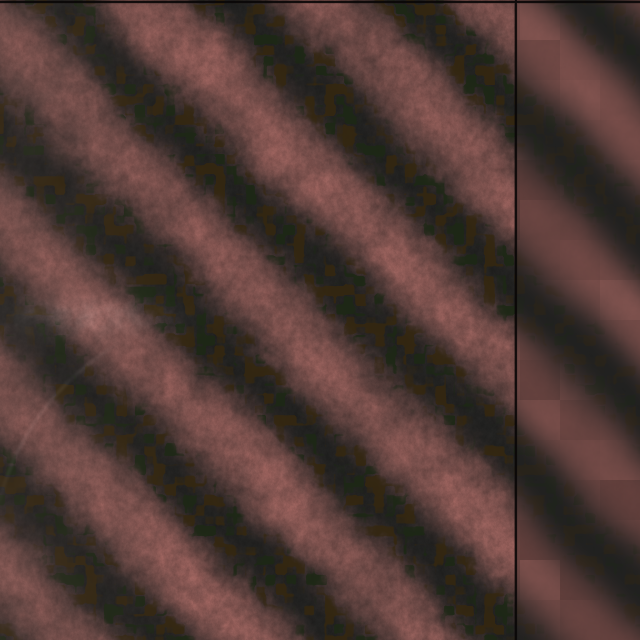
Give the GLSL for this pattern, as a Shadertoy shader.

```glsl
#define BAND_PITCH 0.277
#define BAND_OFFSET -0.080
#define BAND_WOBBLE 0.030
#define SEAM_X 0.806
#define SEAM_HALF_WIDTH 0.0019
#define TOP_EDGE_Y 0.997
#define PANEL_CELLS 16.0
#define SPECK_CELLS 64.0
#define MOTTLE 0.46
#define GRAIN 0.23
#define ROSE vec3(0.520, 0.335, 0.318)
#define CHARCOAL vec3(0.128, 0.128, 0.124)

const float TAU = 6.2831853;

float hash(vec2 p) {
    vec3 q = fract(vec3(p.xyx) * 0.1031);
    q += dot(q, q.yzx + 33.33);
    return fract((q.x + q.y) * q.z);
}

float cornerSlope(vec2 cell, vec2 offset) {
    float angle = TAU * hash(cell);
    return dot(vec2(cos(angle), sin(angle)), offset);
}

float gradientNoise(vec2 p) {
    vec2 i = floor(p), f = fract(p);
    vec2 u = f * f * f * (f * (f * 6.0 - 15.0) + 10.0);
    vec2 e = vec2(1.0, 0.0);
    return mix(mix(cornerSlope(i, f), cornerSlope(i + e.xy, f - e.xy), u.x),
               mix(cornerSlope(i + e.yx, f - e.yx), cornerSlope(i + e.xx, f - e.xx), u.x), u.y);
}

float fbm(vec2 p) {
    float sum = 0.0, weight = 0.55;
    for (int i = 0; i < 4; i++) {
        sum += weight * gradientNoise(p);
        p = mat2(1.6, 1.2, -1.2, 1.6) * p + 17.3;
        weight *= 0.65;
    }
    return sum;
}

// Snaps to cells while keeping their borders soft
vec2 softCells(vec2 p) {
    return floor(p) + smoothstep(0.2, 0.8, fract(p));
}

float lineMask(float dist, float halfWidth, float aa) {
    return 1.0 - smoothstep(halfWidth - aa, halfWidth + aa, abs(dist));
}

void mainImage(out vec4 fragColor, in vec2 fragCoord) {
    vec2 uv = fragCoord / iResolution.xy;
    float aa = 0.75 / iResolution.y;
    float panel = smoothstep(SEAM_X - aa, SEAM_X + aa, uv.x);
    float cloth = 1.0 - panel;

    // Soft diagonal bands, ragged on the cloth and smooth on the panel
    float wobble = BAND_WOBBLE * (gradientNoise(uv * 6.0) + cloth * fbm(uv * 24.0));
    float phase = (1.0 - uv.y - uv.x - BAND_OFFSET + wobble) / BAND_PITCH;
    float light = 0.5 - 0.5 * cos(TAU * phase);
    light = mix(light, smoothstep(0.0, 1.0, light), 0.25);

    // Blotches dull the light bands, then fine grain covers everything
    float blotch = 1.2 * fbm(uv * 6.0 + 4.0) + 0.6 * fbm(uv * 28.0 + 9.0);
    light *= 0.96 + MOTTLE * blotch * mix(0.25, 1.0, cloth);
    vec3 color = mix(CHARCOAL, ROSE, light);
    float grain = fbm(uv * vec2(85.0, 70.0));
    color *= 1.0 + GRAIN * grain * mix(0.10, 1.0, cloth);

    // Flat square patches on the panel, some merged into larger ones
    vec2 cell = floor(uv * PANEL_CELLS);
    float patchTone = 0.5 * hash(cell + 5.0) + 0.5 * hash(floor(cell / 2.0) + 31.0);
    color *= 1.0 - panel * light * (0.02 + 0.30 * patchTone);

    // Small squarish flecks of olive and green, clustered in the dark bands
    float speck = gradientNoise(softCells(uv * SPECK_CELLS) * 0.63 + 8.7);
    speck *= 1.0 + 0.9 * gradientNoise(uv * 14.0 + 2.0);
    float shade = (1.0 - smoothstep(0.15, 0.5, light)) * mix(0.35, 0.9, cloth);
    color = mix(color, vec3(0.205, 0.152, 0.06), shade * smoothstep(0.06, 0.27, speck));
    color = mix(color, vec3(0.112, 0.155, 0.08), shade * smoothstep(0.14, 0.33, -speck));

    // Faded left side with a pale smear
    float fade = (1.0 - smoothstep(0.0, 0.34, uv.x)) * (0.8 + fbm(uv * 12.0));
    color = mix(color, vec3(0.34, 0.28, 0.265), 0.22 * fade);
    vec2 smear = (uv - vec2(0.14, 0.505)) / vec2(0.11, 0.028);
    color += 0.07 * exp(-dot(smear, smear)) * (1.0 + 1.5 * fbm(uv * 40.0));

    // Faint curved scratch
    float arc = length(uv - vec2(0.39, 0.115)) - 0.404;
    float arcSpan = (1.0 - smoothstep(0.12, 0.21, uv.x)) * smoothstep(0.20, 0.26, uv.y);
    arcSpan *= 0.8 + 0.6 * gradientNoise(uv * 30.0);
    color += 0.05 * arcSpan * lineMask(arc, 0.003, 0.002 + aa);

    // Dark seam and top edge
    float seam = lineMask(uv.x - SEAM_X, SEAM_HALF_WIDTH, aa);
    float edge = lineMask(uv.y - TOP_EDGE_Y, SEAM_HALF_WIDTH, aa);
    color = mix(color, vec3(0.035, 0.025, 0.025), 0.92 * max(seam, edge));

    fragColor = vec4(clamp(color, 0.0, 1.0), 1.0);
}
```
